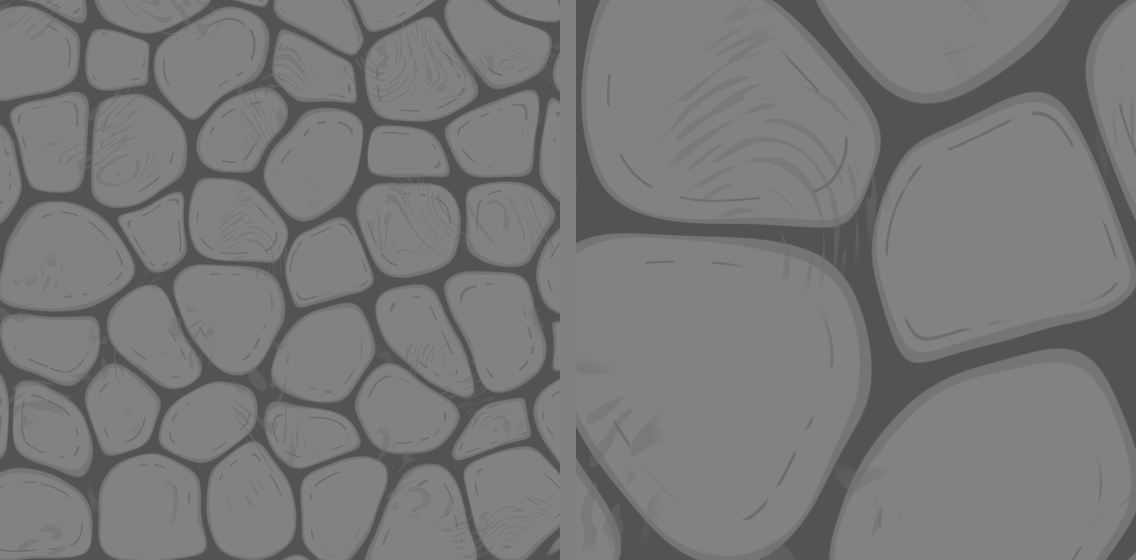
Left, the full canvas; right, a detail of the centre.
Give the GLSL for this texture, as a Shadertoy shader.

```glsl
// Flat grey cobblestones set in dark mortar.
// Stones are cells of a weighted Voronoi diagram, rounded by a smooth minimum of
// their border distances; gradient noise adds wobble, rims, cracks and flecks.

const float STONES_ACROSS = 6.2;
const float HALF_GAP = 0.027;      // mortar half width, in cells
const float SIZE_WEIGHT = 0.36;    // how much large stones push small ones
const vec3 STONE = vec3(0.51);
const vec3 RIM = vec3(0.458);
const vec3 MORTAR = vec3(0.325);
const vec3 CRACK = vec3(0.39);
const vec3 FLECK = vec3(0.43);

vec3 hash3(vec2 cell) {
    vec3 p = fract(vec3(cell.xyx) * vec3(0.1031, 0.1030, 0.0973));
    p += dot(p, p.yzx + 33.33);
    return fract((p.xxy + p.yzz) * p.zyx);
}

float cornerSlope(vec2 corner, vec2 offset) {
    float angle = 6.2832 * hash3(corner).x;
    return dot(vec2(cos(angle), sin(angle)), offset);
}

// Gradient noise, roughly -0.6 to 0.6
float noise(vec2 p) {
    vec2 i = floor(p), f = p - i;
    vec2 u = f * f * f * (f * (f * 6.0 - 15.0) + 10.0);
    vec2 e = vec2(1.0, 0.0);
    float low = mix(cornerSlope(i, f), cornerSlope(i + e.xy, f - e.xy), u.x);
    float high = mix(cornerSlope(i + e.yx, f - e.yx), cornerSlope(i + e.xx, f - e.xx), u.x);
    return mix(low, high, u.y);
}

// Stone centre in xy, relative size from 0 to 1 in z
vec3 stoneSite(vec2 cell) {
    vec3 h = hash3(cell);
    return vec3(cell + 0.5 + 0.68 * (h.xy - 0.5), smoothstep(0.0, 0.55, h.z));
}

float power(vec2 p, vec3 site) {
    vec2 d = p - site.xy;
    return dot(d, d) - SIZE_WEIGHT * site.z;
}

// Depth inside the stone in x (negative in mortar), in cells; stone size in y
vec2 stoneDepth(vec2 p) {
    vec2 base = floor(p);
    vec3 own = stoneSite(base);
    float ownPower = power(p, own);
    for (int y = -2; y <= 2; y++)
    for (int x = -2; x <= 2; x++) {
        vec3 site = stoneSite(base + vec2(x, y));
        float sitePower = power(p, site);
        if (sitePower < ownPower) {
            ownPower = sitePower;
            own = site;
        }
    }
    float rounding = mix(0.032, 0.082, own.z);
    float sum = 0.0;
    for (int y = -2; y <= 2; y++)
    for (int x = -2; x <= 2; x++) {
        vec3 site = stoneSite(base + vec2(x, y));
        float apart = distance(site.xy, own.xy);
        if (apart > 0.001) {
            float border = (power(p, site) - ownPower) / (2.0 * apart);
            sum += exp(-border / rounding);
        }
    }
    return vec2(-rounding * log(sum) - HALF_GAP, own.z);
}

// Small slanted flecks gathered in loose clusters
float flecks(vec2 uv) {
    float cluster = smoothstep(0.08, 0.2, noise(uv * 7.5 + 41.0));
    float turn = 0.6 + 0.9 * noise(uv * 5.0 + 13.0);
    vec2 along = vec2(cos(turn), sin(turn));
    vec2 q = vec2(dot(uv, along), dot(uv, vec2(-along.y, along.x)));
    float spots = noise(q * vec2(32.0, 54.0) + 70.0);
    return cluster * smoothstep(0.13, 0.21, spots);
}

// Thin broken line following the stone outline at a given depth
float crackLine(vec2 uv, float depth, float lineDepth, float pixel) {
    float offset = lineDepth + 0.006 * noise(uv * 9.0 + 5.0);
    float line = 1.0 - smoothstep(0.0003, 0.0006 + pixel, abs(depth - offset));
    float dashes = smoothstep(-0.03, 0.05, noise(uv * 38.0 + 23.0));
    float stretches = smoothstep(-0.15, 0.0, noise(uv * 8.0 + 57.0));
    return line * dashes * stretches;
}

void mainImage(out vec4 fragColor, in vec2 fragCoord) {
    vec2 uv = fragCoord / iResolution.y;
    float pixel = 1.0 / iResolution.y;

    // Wobble the plane so that the outlines bulge unevenly
    vec2 p = uv * STONES_ACROSS + 10.0;
    p += 0.13 * vec2(noise(p * 1.4 + 3.0), noise(p * 1.4 + 31.0));
    vec2 stone = stoneDepth(p);
    float depth = stone.x / STONES_ACROSS;

    // Stone face with a rim of uneven width
    float rimWidth = 0.0042 + 0.006 * noise(uv * 10.0 + 19.0);
    float face = smoothstep(-pixel, pixel, depth - rimWidth);
    vec3 color = mix(RIM, STONE, face);

    // Inner crack, mortar and flecks
    float lineDepth = mix(0.009, 0.019, stone.y);
    color = mix(color, CRACK, 0.7 * crackLine(uv, depth, lineDepth, pixel));
    color = mix(MORTAR, color, smoothstep(-pixel, pixel, depth));
    color = mix(color, FLECK, 0.45 * flecks(uv));

    fragColor = vec4(color, 1.0);
}
```
